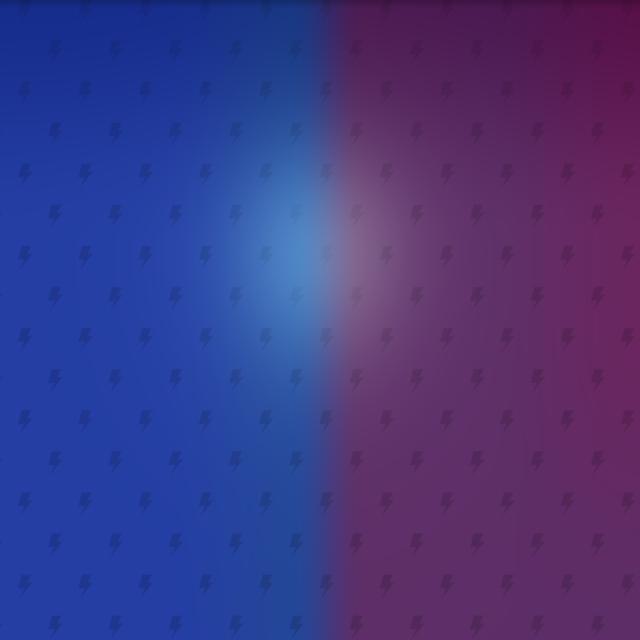
Give the GLSL for this background, as a Shadertoy shader.

```glsl
// A blue field meets a plum field at a soft vertical seam, under a pale oval glow.
// Small dark lightning bolts repeat on a staggered lattice, each one a polygon
// distance function; the glow washes them out near the center.

#define SEAM_X       0.512
#define SEAM_WIDTH   0.055
#define GLOW_CENTER  vec2(0.495, 0.603)
#define GLOW_SIZE    vec2(0.092, 0.118)
#define GLOW_COLOR   vec3(0.175, 0.265, 0.185)
#define BOLT_PITCH   vec2(0.0942, 0.0642)
#define BOLT_ORIGIN  vec2(0.039, 0.0846)
#define BOLT_SCALE   0.0185
#define BOLT_OPACITY 0.13

const vec3 BLUE_LOW  = vec3(0.140, 0.243, 0.640);
const vec3 BLUE_TOP  = vec3(0.088, 0.172, 0.545);
const vec3 BLUE_SEAM = vec3(0.000, 0.030, -0.045);
const vec3 PLUM_LOW  = vec3(0.365, 0.178, 0.403);
const vec3 PLUM_TOP  = vec3(0.290, 0.095, 0.315);
const vec3 PLUM_EDGE = vec3(0.050, -0.030, -0.030);

// Signed distance to a bolt about two units tall, centered on the origin.
float boltDistance(vec2 p) {
    const vec2 corners[7] = vec2[7](
        vec2(-0.28, 0.95), vec2(0.52, 0.95), vec2(0.20, 0.28), vec2(0.62, 0.28),
        vec2(-0.40, -1.0), vec2(-0.06, -0.20), vec2(-0.58, -0.20));
    float nearest = 1e3;
    float side = 1.0;
    for (int i = 0; i < 7; i++) {
        vec2 a = corners[i];
        vec2 b = corners[(i + 1) % 7];
        vec2 edge = b - a;
        vec2 toP = p - a;
        vec2 offset = toP - edge * clamp(dot(toP, edge) / dot(edge, edge), 0.0, 1.0);
        nearest = min(nearest, dot(offset, offset));
        // Flip the sign at each edge crossed by a horizontal ray.
        if ((a.y > p.y) != (b.y > p.y) && p.x < a.x + edge.x * toP.y / edge.y)
            side = -side;
    }
    return side * sqrt(nearest);
}

// Coverage of the staggered bolt lattice.
float boltPattern(vec2 p) {
    vec2 cell = (p - BOLT_ORIGIN) / BOLT_PITCH;
    float row = floor(cell.y + 0.5);
    cell.x -= 0.5 * mod(row, 2.0);
    vec2 local = (fract(cell + 0.5) - 0.5) * BOLT_PITCH;
    float softness = max(0.0013, 1.0 / iResolution.y);
    return 1.0 - smoothstep(-softness, softness, boltDistance(local / BOLT_SCALE) * BOLT_SCALE);
}

float gaussian(vec2 d) {
    return exp(-0.5 * dot(d, d));
}

void mainImage(out vec4 fragColor, in vec2 fragCoord) {
    vec2 uv = fragCoord / iResolution.xy;

    // Two fields that darken toward the top and shift hue across their width.
    float topShade = smoothstep(0.62, 1.03, uv.y);
    vec3 blue = mix(BLUE_LOW, BLUE_TOP, topShade);
    blue += BLUE_SEAM * smoothstep(0.25, 0.48, uv.x);
    vec3 plum = mix(PLUM_LOW, PLUM_TOP, topShade);
    plum += PLUM_EDGE * smoothstep(0.75, 1.0, uv.x) * smoothstep(0.0, 0.5, uv.y);
    float seam = smoothstep(SEAM_X - SEAM_WIDTH, SEAM_X + SEAM_WIDTH, uv.x);
    vec3 color = mix(blue, plum, seam);

    // Glow with a tight core and a wide halo.
    vec2 d = (uv - GLOW_CENTER) / GLOW_SIZE;
    float glow = 0.82 * gaussian(d) + 0.18 * gaussian(d / 1.9);
    color += GLOW_COLOR * glow;

    // Bolts, fainter under the glow and near the top.
    float fade = (1.0 - 0.75 * glow) * (1.0 - 0.4 * topShade);
    color *= 1.0 - BOLT_OPACITY * fade * boltPattern(fragCoord / iResolution.y);

    // Thin shadow along the top edge.
    color *= 1.0 - 0.18 * smoothstep(0.985, 1.0, uv.y);

    fragColor = vec4(color, 1.0);
}
```
